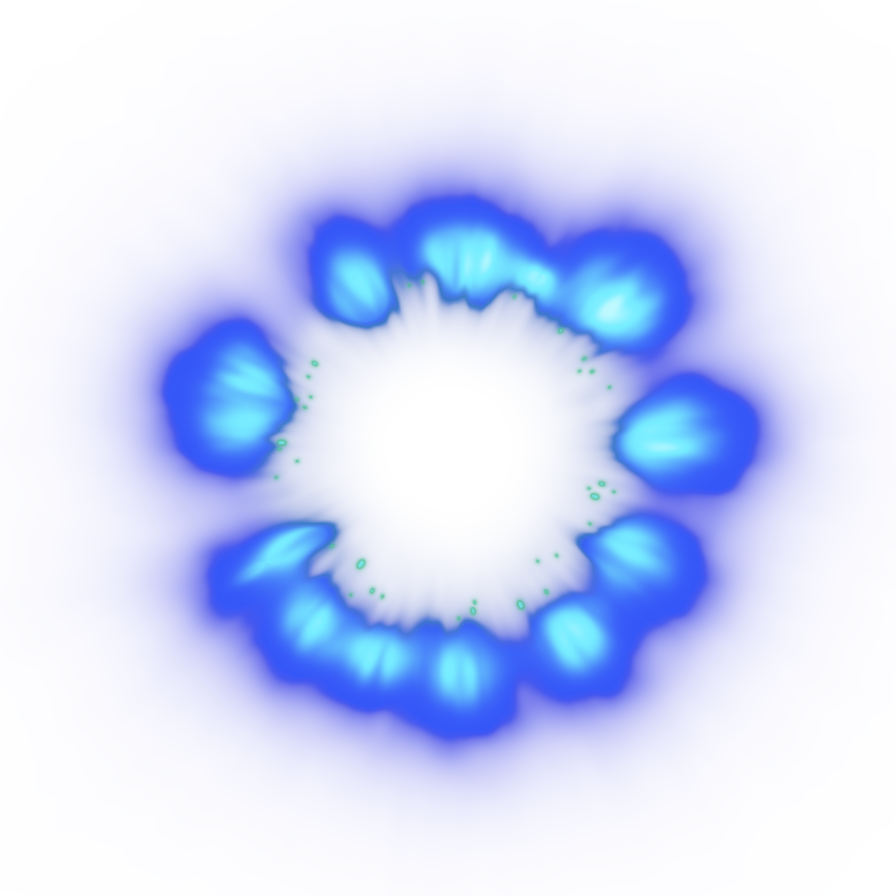
This background is drawn by a Shadertoy shader. Its source:

```glsl
#define TAU 6.2831853
#define LOBES 12
#define SPECKS 40
#define BLEND 0.045
#define RAGGED_INNER 0.040
#define RAGGED_OUTER 0.016
#define BLUE vec3(0.21, 0.34, 0.97)
#define CYAN vec3(0.47, 0.93, 1.0)
#define VIOLET vec3(0.25, 0.28, 0.90)
#define MIST vec3(0.40, 0.49, 0.80)
#define TEAL vec3(0.10, 0.48, 0.66)
#define GREEN vec3(0.25, 0.74, 0.54)

// Each lobe: angle, centre radius, half width, half length
const vec4 lobes[LOBES] = vec4[LOBES](
    vec4( 2.08, 0.226, 0.048, 0.058), vec4( 1.48, 0.225, 0.075, 0.056),
    vec4( 0.71, 0.263, 0.073, 0.072), vec4( 0.04, 0.263, 0.065, 0.079),
    vec4(-0.52, 0.254, 0.061, 0.066), vec4(-0.98, 0.267, 0.060, 0.061),
    vec4(-1.52, 0.262, 0.066, 0.060), vec4(-1.90, 0.255, 0.050, 0.050),
    vec4(-2.24, 0.258, 0.058, 0.055), vec4(-2.58, 0.240, 0.036, 0.074),
    vec4( 2.92, 0.251, 0.084, 0.066), vec4( 1.08, 0.220, 0.036, 0.030));

float hash(vec2 p) {
    vec3 q = fract(vec3(p.xyx) * 0.1031);
    q += dot(q, q.yzx + 33.33);
    return fract((q.x + q.y) * q.z);
}

float noise(vec2 p) {
    vec2 i = floor(p), f = fract(p);
    f = f * f * (3.0 - 2.0 * f);
    return mix(mix(hash(i), hash(i + vec2(1, 0)), f.x),
               mix(hash(i + vec2(0, 1)), hash(i + vec2(1, 1)), f.x), f.y);
}

// Local frame of a spot on the ring: x across, y outward
vec2 ringFrame(vec2 p, float angle, float radius) {
    vec2 dir = vec2(cos(angle), sin(angle));
    return vec2(dot(p, vec2(-dir.y, dir.x)), dot(p, dir) - radius);
}

float ellipse(vec2 q, vec2 size) {
    float e = length(q / size);
    return e * (e - 1.0) / (length(q / (size * size)) + 0.0001);
}

float smoothMin(float a, float b, float k) {
    float h = max(k - abs(a - b), 0.0) / k;
    return min(a, b) - h * h * k * 0.25;
}

void mainImage(out vec4 fragColor, in vec2 fragCoord) {
    vec2 p = (fragCoord - 0.5 * iResolution.xy) / min(iResolution.x, iResolution.y);
    float r = length(p);
    vec2 dir = p / max(r, 0.0001);
    float outer = smoothstep(0.17, 0.25, r);

    // Noise drawn out along the radius
    float broad = noise(dir * (7.0 + 10.0 * r) + 40.0);
    float fine = noise(dir * (15.0 + 20.0 * r) + 90.0);
    float streak = 0.55 * broad + 0.45 * fine;

    // Lobes joined into a broken ring, each with a hot inner part
    float d = 1.0, heat = 0.0;
    for (int i = 0; i < LOBES; i++) {
        vec4 lobe = lobes[i];
        vec2 q = ringFrame(p, lobe.x, lobe.y);
        d = smoothMin(d, ellipse(q, lobe.zw), BLEND);
        vec2 s = q / lobe.zw + vec2(0.0, 0.35);
        heat += exp(-1.5 * dot(s, s));
    }
    float near = exp(-max(d, 0.0) * 20.0);
    d += near * (streak - 0.5) * mix(RAGGED_INNER, RAGGED_OUTER, outer);
    d += near * (noise(p * 26.0 + 50.0) - 0.5) * 0.016;
    heat *= 0.4 + 1.15 * streak;

    // Glow: wide and violet outside, pale mist inside
    float away = max(d, 0.0);
    float rays = 0.7 + 0.6 * streak;
    float outGlow = 0.74 * exp(-away / 0.030) + 0.16 * rays * exp(-away / 0.080);
    float inGlow = 0.45 * exp(-away / 0.010) + 0.36 * exp(-away / 0.055);
    inGlow *= smoothstep(0.05, 0.18, r) * (0.88 + 0.24 * noise(p * 40.0 + 70.0));
    vec3 col = mix(vec3(1.0), mix(MIST, VIOLET, outer), mix(inGlow, outGlow, outer));

    // Lobe bodies: blue skin, cyan core, white heart
    float depth = smoothstep(-0.004, mix(0.012, 0.045, outer), -d);
    float hot = heat * mix(0.35, 1.0, depth);
    vec3 body = mix(BLUE, CYAN, smoothstep(0.02, 0.95, hot));
    body = mix(body, vec3(0.90, 1.0, 1.0), 0.65 * smoothstep(0.9, 1.4, hot));
    float cover = smoothstep(0.008, -0.008, d);
    col = mix(col, body, cover);
    col = mix(col, TEAL, 0.55 * (1.0 - outer) * exp(-abs(d) / 0.0035));

    // Droplets in loose clusters along the inner rim
    float drop = 1.0;
    for (int i = 0; i < SPECKS; i++) {
        float id = float(i);
        float angle = (id + 5.0 * hash(vec2(id, 3.0))) * TAU / float(SPECKS);
        float radius = 0.160 + 0.038 * hash(vec2(id, 7.0));
        float size = 0.0008 + 0.0032 * pow(hash(vec2(id, 11.0)), 3.0);
        drop = min(drop, ellipse(ringFrame(p, angle, radius), size * vec2(1.0, 1.5)));
    }
    float outside = 1.0 - cover;
    col = mix(col, GREEN, 0.7 * outside * exp(-max(drop, 0.0) / 0.0018));
    col = mix(col, CYAN, 0.7 * outside * smoothstep(0.0, 0.003, -drop));

    fragColor = vec4(col, 1.0);
}
```
